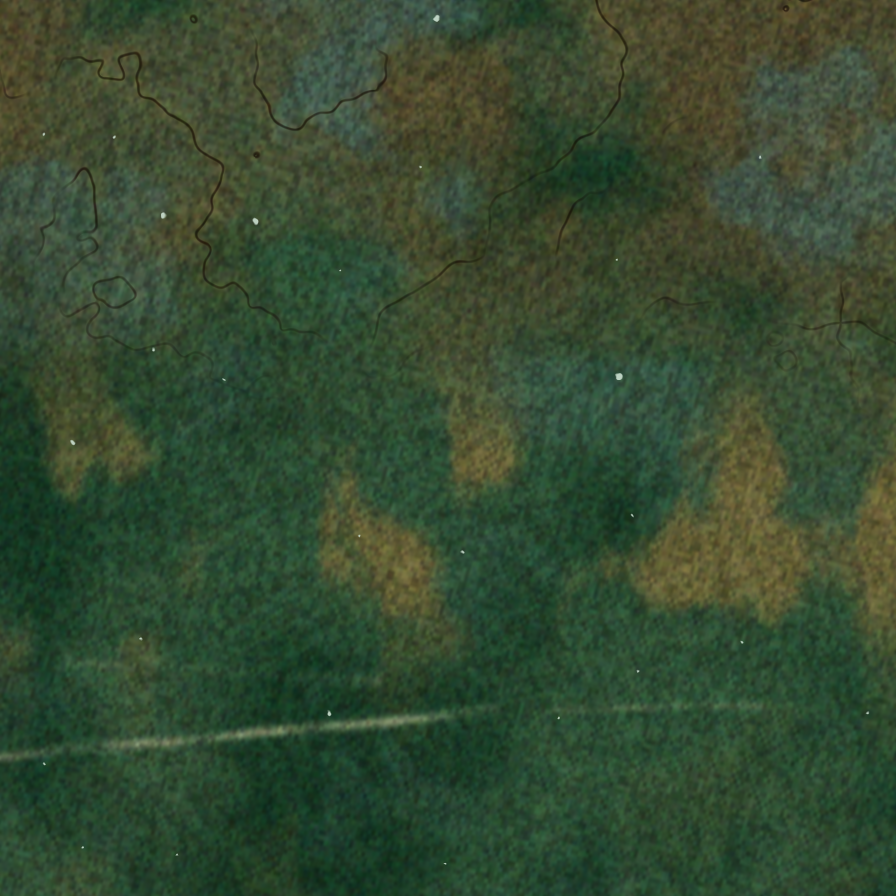
Give the GLSL for this texture, as a Shadertoy shader.

```glsl
// Weathered green painted wall: cloudy dark green with a worn grey-olive top,
// ochre patches in a band, fine cracks, pale scratches and bright specks.
// Layers of value noise are mixed by height, then covered with fine grain.

#define DEEP_GREEN  vec3(0.08, 0.21, 0.13)
#define MID_GREEN   vec3(0.17, 0.30, 0.20)
#define WORN_OLIVE  vec3(0.29, 0.31, 0.21)
#define BROWN       vec3(0.30, 0.26, 0.15)
#define BLUE_GREY   vec3(0.25, 0.37, 0.34)
#define OCHRE       vec3(0.45, 0.39, 0.21)
#define PALE        vec3(0.52, 0.56, 0.42)
#define GRAIN       0.62
#define CRACK_WIDTH 0.0013
#define SPECK_CELLS 9.0

float hash(vec2 p) {
    return fract(sin(dot(p, vec2(127.1, 311.7))) * 43758.5);
}

float noise(vec2 p) {
    vec2 i = floor(p), f = fract(p);
    f = f * f * (3.0 - 2.0 * f);
    return mix(mix(hash(i), hash(i + vec2(1, 0)), f.x),
               mix(hash(i + vec2(0, 1)), hash(i + vec2(1, 1)), f.x), f.y);
}

float fbm(vec2 p) {
    float sum = 0.0, amp = 0.5;
    for (int i = 0; i < 5; i++) {
        sum += amp * noise(p);
        p = mat2(1.6, 1.2, -1.2, 1.6) * p + 17.3;
        amp *= 0.5;
    }
    return sum / 0.97;
}

// Distance to a wandering contour line of the noise
float crackDistance(vec2 p, float scale) {
    float e = 0.002;
    float n = fbm(p * scale);
    vec2 slope = vec2(fbm((p + vec2(e, 0)) * scale) - n,
                      fbm((p + vec2(0, e)) * scale) - n) / e;
    return abs(n - 0.5) / max(length(slope), 0.6);
}

// Soft broken streak from a to b
float scratch(vec2 p, vec2 a, vec2 b, float width) {
    vec2 d = b - a;
    float t = clamp(dot(p - a, d) / dot(d, d), 0.0, 1.0);
    float wobble = 0.006 * (noise(vec2(p.x * 14.0, a.y * 90.0)) - 0.5);
    float dist = length(p - a - d * t + vec2(0, wobble));
    float wear = smoothstep(0.2, 0.7, noise(p * vec2(16, 40) + a * 30.0));
    return exp(-dist * dist / (width * width)) * (0.3 + 0.7 * wear);
}

// Scattered bright chips, one possible per cell
float specks(vec2 p, float pixel) {
    vec2 cell = floor(p * SPECK_CELLS);
    vec2 at = 0.15 + 0.7 * vec2(hash(cell + 3.1), hash(cell + 8.7));
    float size = mix(0.0012, 0.0042, pow(hash(cell + 5.3), 3.0));
    vec2 offset = (fract(p * SPECK_CELLS) - at) / SPECK_CELLS;
    offset += 0.003 * (vec2(noise(p * 230.0), noise(p * 230.0 + 40.0)) - 0.5);
    float dist = length(offset);
    return step(0.76, hash(cell + 1.9)) * (1.0 - smoothstep(size - pixel, size + pixel, dist));
}

void mainImage(out vec4 fragColor, in vec2 fragCoord) {
    vec2 p = fragCoord / iResolution.y;
    float pixel = 1.0 / iResolution.y;
    vec2 q = p + 0.05 * (vec2(fbm(p * 9.0), fbm(p * 9.0 + 31.0)) - 0.5);

    // Cloudy green ground
    float cloud = fbm(q * vec2(6.0, 5.0) + 4.0);
    vec3 col = mix(DEEP_GREEN, MID_GREEN, smoothstep(0.25, 0.68, cloud));

    // Worn top, browner towards the right
    float height = smoothstep(0.45, 1.0, p.y + 0.14 * p.x);
    float worn = smoothstep(0.42, 0.62, fbm(q * vec2(5.5, 6.0) + 21.0) + 0.28 * height - 0.09);
    col = mix(col, WORN_OLIVE, worn * (0.15 + 0.70 * height));
    float brown = smoothstep(0.45, 0.68, fbm(q * 6.0 + 53.0) + 0.12 * p.x);
    col = mix(col, BROWN, 0.65 * brown * height);
    float blue = smoothstep(0.53, 0.72, fbm(q * vec2(8.0, 9.0) + 77.0));
    col = mix(col, BLUE_GREY, blue * (0.2 + 0.45 * height));

    // Upright ochre patches in the middle band, faint ones elsewhere
    float band = smoothstep(0.22, 0.36, p.y) * (1.0 - smoothstep(0.46, 0.62, p.y));
    float blotch = 0.65 * noise(q * vec2(13.0, 8.0) + 9.0) + 0.35 * fbm(q * vec2(24.0, 14.0));
    float ochre = smoothstep(0.54, 0.73, blotch);
    col = mix(col, OCHRE, ochre * (0.16 + 0.62 * band));

    // Cracks, mostly in the worn top
    float crack = min(crackDistance(p + 2.3, 3.2), crackDistance(p + 6.1, 4.5));
    float broken = smoothstep(0.46, 0.60, fbm(p * 5.0 + 90.0)) * smoothstep(0.5, 0.75, p.y);
    float line = 1.0 - smoothstep(CRACK_WIDTH - pixel, CRACK_WIDTH + pixel, crack);
    col *= 1.0 - 0.6 * line * broken;
    col += vec3(0.06, 0.03, 0.0) * exp(-crack * 90.0) * broken;

    // Pale scratches near the bottom
    float marks = scratch(p, vec2(-0.02, 0.152), vec2(0.55, 0.208), 0.006);
    marks += 0.6 * scratch(p, vec2(0.62, 0.208), vec2(0.85, 0.212), 0.005);
    marks += 0.3 * scratch(p, vec2(0.08, 0.262), vec2(0.42, 0.240), 0.007);
    col = mix(col, PALE, min(0.75 * marks, 0.8));

    // Fine grain with a slight slant, plus a little colour variation
    vec2 g = mat2(0.96, 0.28, -0.28, 0.96) * p;
    float grain = 0.6 * noise(g * vec2(250.0, 190.0)) + 0.4 * noise(g * vec2(120.0, 80.0) + 7.0);
    col *= 1.0 + GRAIN * (grain - 0.5);
    vec3 tint = vec3(noise(p * 170.0 + 11.0), noise(p * 170.0 + 47.0), noise(p * 170.0 + 83.0));
    col += 0.045 * (tint - 0.5);

    col = mix(col, vec3(0.80, 0.88, 0.82), 0.9 * specks(p, pixel));
    fragColor = vec4(clamp(col, 0.0, 1.0), 1.0);
}
```
